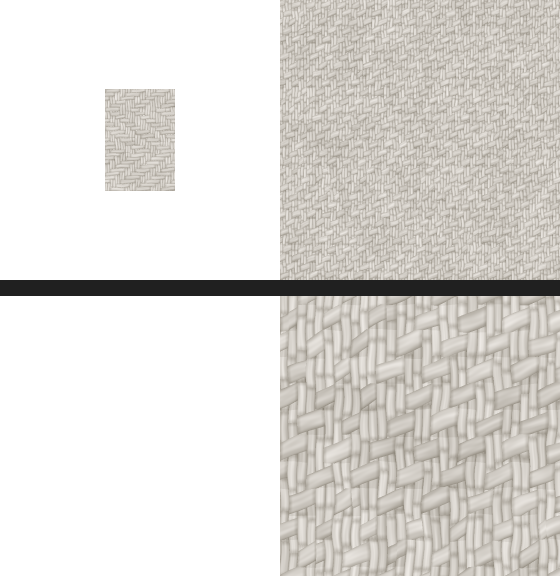
Top, the full canvas; bottom, a detail of the centre.
Reproduce this texture procedurally as a Shadertoy shader.

```glsl
#define SWATCH_MIN vec2(0.375, 0.318)
#define SWATCH_MAX vec2(0.625, 0.682)
#define PANEL_LEFT 1.0
#define SWATCH_CELL vec2(0.018, 0.0135)
#define PANEL_CELL vec2(0.0106, 0.03125)
#define SHADE vec3(0.59, 0.565, 0.52)
#define LIGHT vec3(0.92, 0.905, 0.885)
#define WOBBLE 0.005
#define FIBRE 0.26
#define STRAND_VARIATION 0.18
#define SAMPLES 3

float hash(vec2 p) {
    p = fract(p * vec2(0.1031, 0.1137));
    p += dot(p, p.yx + 33.33);
    return fract((p.x + p.y) * p.x * 17.0);
}

vec2 gradientAt(vec2 p) {
    float angle = 6.2832 * hash(p + 71.0);
    return vec2(cos(angle), sin(angle));
}

float gradientNoise(vec2 p) {
    vec2 i = floor(p), f = p - i;
    vec2 u = f * f * f * (f * (f * 6.0 - 15.0) + 10.0);
    vec2 e = vec2(1.0, 0.0);
    float a = dot(gradientAt(i), f);
    float b = dot(gradientAt(i + e.xy), f - e.xy);
    float c = dot(gradientAt(i + e.yx), f - e.yx);
    float d = dot(gradientAt(i + e.xx), f - e.xx);
    return mix(mix(a, b, u.x), mix(c, d, u.x), u.y);
}

// Twill of tilted wefts over upright ribs; the diagonal reverses every foldLength rows
vec3 weave(vec2 p, vec2 cellSize, float shift, float foldRow, float foldLength,
           float thickness, float tilt, float ribsPerCell) {
    const float period = 5.0;
    p += WOBBLE * vec2(gradientNoise(p * 23.0), gradientNoise(p * 23.0 + 40.0));
    vec2 q = p / cellSize;
    vec2 cell = floor(q), f = q - cell;

    float fold = mod(cell.y - foldRow, 2.0 * foldLength);
    float phase = mod(cell.x - shift * abs(fold - foldLength), period);

    // Some patches show shorter floats and more ribs
    float patchNoise = gradientNoise(cell * vec2(0.07, 0.23) + 9.0);
    float weftLength = 3.0 - step(0.22, patchNoise);

    // Each weft rises to the right and sits a little off its row
    vec2 strand = vec2(cell.x - phase, cell.y);
    float along = (phase + f.x) / weftLength;
    float rise = tilt * (along - 0.5 + 0.6 * (hash(strand + 5.0) - 0.5));
    float across = (f.y - 0.5 - rise) / thickness + 0.5;
    bool underWeft = phase < weftLength;
    bool weftOnTop = underWeft && abs(across - 0.5) < 0.5;

    float facing = across - 0.5;
    float shadow = 0.0;
    vec2 grain = vec2(q.x * 0.35, across * 4.0);
    if (!weftOnTop) {
        shadow = underWeft && across < 0.0 ? 0.16 : 0.0;
        float rib = floor(q.x * ribsPerCell);
        across = fract(q.x * ribsPerCell);
        facing = 0.5 - across;
        if (shift > 1.0) {
            // Short ribs that end at scattered heights
            float climb = q.y * 0.8 + hash(vec2(rib, 3.0));
            along = fract(climb);
            strand = vec2(rib, floor(climb)) + 37.0;
        } else {
            // Ribs that span the whole step of the diagonal
            float rowInRun = fold >= foldLength ? period - 1.0 - phase : phase - weftLength;
            along = underWeft ? 0.5 : (rowInRun + f.y) / (period - weftLength);
            strand = vec2(rib, cell.y - rowInRun) + 37.0;
        }
        grain = vec2(q.x * 4.0, q.y * 0.6);
    }

    // Rounded strand, tucked under at both ends and lit from the upper left
    float dome = sqrt(max(4.0 * across * (1.0 - across), 0.0));
    float ends = smoothstep(0.0, 0.16, along) * smoothstep(0.0, 0.16, 1.0 - along);
    float tone = 0.08 + 0.72 * dome * mix(0.5, 1.0, ends) + 0.24 * facing - shadow;
    tone += FIBRE * gradientNoise(grain + strand * 3.7);
    tone += STRAND_VARIATION * (hash(strand) - 0.5);
    tone += 0.08 * gradientNoise(p * 7.0) + (weftOnTop ? 0.0 : 0.04);
    return mix(SHADE, LIGHT, clamp(tone, -0.5, 1.1));
}

vec3 scene(vec2 p) {
    if (p.x >= PANEL_LEFT)
        return weave(p - vec2(PANEL_LEFT, 0.0), PANEL_CELL, 2.0, 29.0, 64.0, 0.7, 0.4, 1.0);
    bool insideSwatch = all(greaterThan(p, SWATCH_MIN)) && all(lessThan(p, SWATCH_MAX));
    if (insideSwatch)
        return weave(p - SWATCH_MIN, SWATCH_CELL, 1.0, 10.0, 11.0, 0.95, 0.25, 2.0);
    return vec3(1.0);
}

void mainImage(out vec4 fragColor, in vec2 fragCoord) {
    // Fit a 2:1 layout and average a grid of samples for smooth edges
    vec2 unit = vec2(2.0, 1.0) / iResolution.xy;
    vec3 sum = vec3(0.0);
    for (int y = 0; y < SAMPLES; y++)
        for (int x = 0; x < SAMPLES; x++) {
            vec2 offset = (vec2(x, y) + 0.5) / float(SAMPLES) - 0.5;
            sum += scene((fragCoord + offset) * unit);
        }
    fragColor = vec4(sum / float(SAMPLES * SAMPLES), 1.0);
}
```
